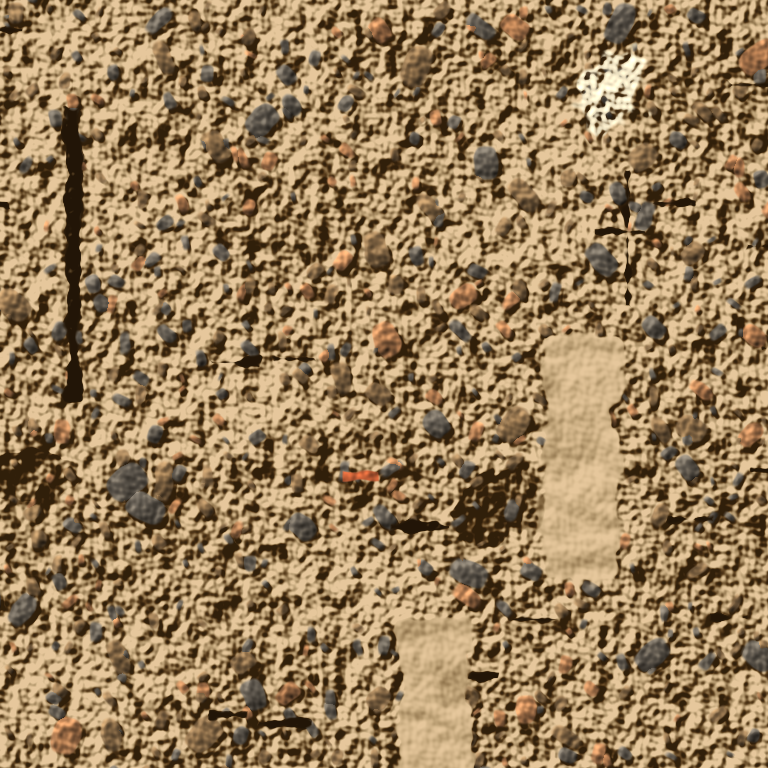
A Shadertoy shader for this texture:

```glsl
const vec2 LIGHT = vec2(-0.6, 0.8);
const float RELIEF_STEP = 0.006, RELIEF_GAIN = 7.5, BASE_TONE = 0.42;
const float PEBBLE_CELLS = 17.0, GRAVEL_CELLS = 36.0;
const float STREAK_EDGE = 0.56, SEAM_SPACING = 0.104;
const vec2 SLIT_CELLS = vec2(6.0, 11.0);
const vec3 SLATE = vec3(0.37, 0.35, 0.32), UMBER = vec3(0.52, 0.41, 0.28);
const vec3 ROSE = vec3(0.68, 0.47, 0.31), BRICK = vec3(0.68, 0.33, 0.19);
const vec3 LIME = vec3(0.97, 0.92, 0.79);
// Earth tones from shadow to sunlit, with their positions on the tone scale
const vec3 TONES[6] = vec3[6](
    vec3(0.19, 0.12, 0.04), vec3(0.35, 0.24, 0.11), vec3(0.49, 0.38, 0.23),
    vec3(0.62, 0.51, 0.35), vec3(0.75, 0.64, 0.47), vec3(0.90, 0.78, 0.61));
const float STOPS[6] = float[6](0.03, 0.145, 0.275, 0.44, 0.67, 0.92);

vec2 hash2(vec2 p) {
    vec3 q = fract(p.xyx * vec3(0.1031, 0.1030, 0.0973));
    q += dot(q, q.yzx + 33.33);
    return fract((q.xx + q.yz) * q.zy);
}
float corner(vec2 cell, vec2 f) {
    float a = 6.2832 * hash2(cell).x;
    return dot(vec2(cos(a), sin(a)), f);
}
float noise(vec2 p) {
    vec2 i = floor(p), f = p - i, e = vec2(1.0, 0.0);
    vec2 u = f * f * f * (f * (f * 6.0 - 15.0) + 10.0);
    return mix(mix(corner(i, f), corner(i + e, f - e), u.x),
               mix(corner(i + e.yx, f - e.yx), corner(i + 1.0, f - 1.0), u.x), u.y);
}
float height(vec2 p) {
    return 0.5 * noise(p * vec2(34.0, 28.0)) + 0.4 * noise(p * vec2(72.0, 60.0) + 9.0)
         + 0.3 * noise(p * 135.0 + 31.0);
}
float box(vec2 p, vec2 halfSize) {
    vec2 d = abs(p) - halfSize;
    return length(max(d, 0.0)) + min(max(d.x, d.y), 0.0);
}
float inside(float d, float soft) { return 1.0 - smoothstep(-soft, soft, d); }

// Nearest scattered stone: distance, random id, facing to the light
vec3 stones(vec2 p, float cells, float chance) {
    vec3 best = vec3(1.0, 0.0, 0.0);
    for (int k = 0; k < 9; k++) {
        vec2 cell = floor(p * cells) + vec2(k % 3 - 1, k / 3 - 1);
        vec2 pick = hash2(cell + cells), shift = hash2(cell + cells + 57.0);
        if (pick.x > chance) continue;
        vec2 away = p * cells - cell - 0.2 - 0.6 * shift;
        float a = (pick.y - 0.5) * 2.2, size = mix(0.17, 0.46, pow(fract(pick.y * 13.0), 2.0));
        vec2 radius = size * vec2(mix(0.45, 0.8, fract(shift.x * 17.0)), 1.0);
        vec2 q = abs(mat2(cos(a), -sin(a), sin(a), cos(a)) * away) / radius;
        float d = (pow(dot(q * q, q), 1.0 / 3.0) - 1.0) * radius.x / cells;
        if (d < best.x) best = vec3(d, pick.x / chance, dot(away, LIGHT) / size);
    }
    return best;
}
// Shadows under short horizontal ledges
float slits(vec2 p, float wobble) {
    float dark = 0.0;
    for (int k = 0; k < 9; k++) {
        vec2 cell = floor(p * SLIT_CELLS) + vec2(k % 3 - 1, k / 3 - 1);
        vec2 pick = hash2(cell + 211.0), shift = hash2(cell + 307.0);
        vec2 halfSize = vec2(mix(0.018, 0.04, pick.y), mix(0.001, 0.007, shift.x * shift.x));
        float d = box(p - (cell + shift) / SLIT_CELLS, halfSize) + wobble * 0.011;
        dark = max(dark, step(pick.x, 0.3) * inside(d, 0.002));
    }
    return dark;
}
vec3 earth(float tone) {
    float u = 1.0 / (1.0 + exp(-1.7 * tone));
    vec3 c = TONES[0];
    for (int i = 1; i < 6; i++)
        c = mix(c, TONES[i], clamp((u - STOPS[i - 1]) / (STOPS[i] - STOPS[i - 1]), 0.0, 1.0));
    return c;
}

void mainImage(out vec4 fragColor, in vec2 fragCoord) {
    vec2 p = fragCoord / iResolution.y;
    float px = 0.8 / iResolution.y + 0.0006;
    float broad = noise(p * 14.0 + 3.0), ragged = noise(p * 55.0 + 71.0);
    float wobble = broad + 0.6 * ragged;
    float relief = RELIEF_GAIN * (height(p) - height(p + LIGHT * RELIEF_STEP));
    float tone = BASE_TONE + relief + 0.9 * noise(p * 5.0 + 20.0);
    tone -= 2.4 * smoothstep(0.15, 0.5, noise(p * vec2(44.0, 30.0) + 13.0));
    // Vertical board streaks and seams on one side
    float boarded = 1.0 - smoothstep(STREAK_EDGE - 0.12, STREAK_EDGE, p.x);
    float seam = abs(fract(p.x / SEAM_SPACING + 0.4) - 0.5) * SEAM_SPACING;
    tone += boarded * 0.9 * noise(p * vec2(65.0, 7.0));
    tone -= boarded * inside(seam - 0.004, 0.006) * (0.6 + 2.0 * noise(p * vec2(30.0, 12.0)));
    // Smooth plaster strips with ripples
    float strip = min(box(p - vec2(0.757, 0.40), vec2(0.049, 0.16)),
                      box(p - vec2(0.565, 0.08), vec2(0.046, 0.11)));
    float rough = 1.0 - inside(strip + wobble * 0.017, 0.003);
    tone = mix(0.75 + 0.22 * relief + 1.1 * noise(p * vec2(9.0, 42.0) + broad), tone, rough);
    // Stones and their shadows
    vec2 bent = p + 0.004 * vec2(ragged, broad);
    vec3 pebble = stones(bent, PEBBLE_CELLS, 0.5), gravel = stones(bent, GRAVEL_CELLS, 0.4);
    float shadow = min(stones(bent + LIGHT * 0.008, PEBBLE_CELLS, 0.5).x,
                       stones(bent + LIGHT * 0.005, GRAVEL_CELLS, 0.4).x);
    tone -= 2.0 * inside(shadow, 0.002) * rough;
    // Cracks, ledges and hollows
    float crack = min(box(p - vec2(0.095, 0.67), vec2(0.009, 0.19)),
                      box(p - vec2(0.817, 0.69), vec2(0.005, 0.09)));
    float gap = max(inside(crack + wobble * 0.014, 0.002), slits(p, wobble) * rough);
    vec2 pit = mat2(0.8, -0.6, 0.6, 0.8) * (p - vec2(0.65, 0.34)) / vec2(0.062, 0.044);
    vec2 niche = (p - vec2(0.035, 0.38)) / vec2(0.065, 0.032);
    vec2 hollow = length(pit) < length(niche) ? pit : niche;
    tone -= inside(length(hollow) - 1.0 + wobble * 0.45, 0.06) * (1.9 + 0.9 * dot(hollow, LIGHT));
    vec3 color = earth(tone - 4.0 * gap) * (1.0 - 0.3 * gap);
    // Stone faces, brick chip and lime spot
    vec3 stone = pebble.x < gravel.x ? pebble : gravel;
    vec3 face = stone.y < 0.4 ? SLATE : stone.y < 0.8 ? UMBER : ROSE;
    face *= 1.0 + 0.35 * stone.z + 0.16 * relief;
    color = mix(color, face, 0.88 * inside(stone.x, px) * rough * (1.0 - gap));
    float chip = box(p - vec2(0.47, 0.38), vec2(0.023, 0.006)) + ragged * 0.004;
    color = mix(color, BRICK * (1.0 + 0.15 * relief), inside(chip, px));
    float lime = inside(length(p - vec2(0.8, 0.88)) - 0.046 + wobble * 0.04, 0.006);
    color = mix(color, LIME * (0.95 + 0.1 * relief), lime * smoothstep(-1.6, 0.0, relief));
    fragColor = vec4(clamp(color, 0.0, 1.0), 1.0);
}
```
